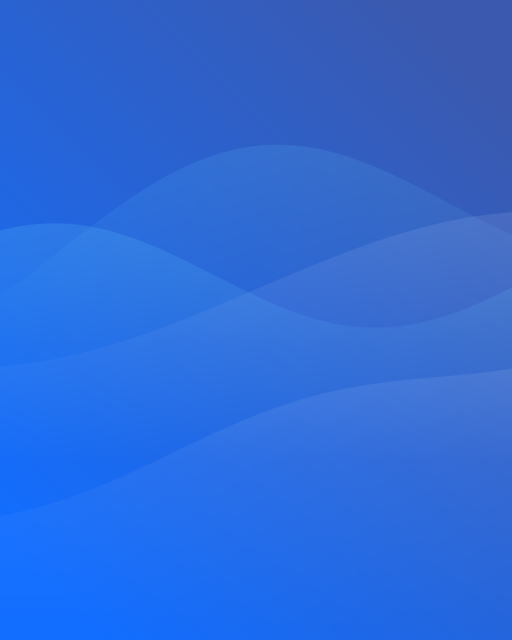
Reproduce this background procedurally as a Shadertoy shader.

```glsl
// Translucent overlapping waves over a diagonal blue gradient.

#define DEEP_BLUE   vec3(0.070, 0.430, 1.000)
#define DUSK_BLUE   vec3(0.232, 0.350, 0.685)
#define AQUA_TINT   vec3(0.400, 0.820, 1.000)
#define PALE_TINT   vec3(0.860, 0.880, 1.000)
#define GRADIENT_START 0.09
#define GRADIENT_END   0.91

// Height of a tilted cosine crest: shape = (middle, amplitude, frequency, peak x).
float waveHeight(float x, vec4 shape, float tilt) {
    return shape.x + tilt * x + shape.y * cos(shape.z * (x - shape.w));
}

// Tint the area below a wave; the tint fades from fade.x down to fade.y.
vec3 addWave(vec3 base, vec2 uv, vec4 shape, float tilt,
             vec3 tint, float opacity, vec2 fade) {
    float slope = tilt - shape.y * shape.z * sin(shape.z * (uv.x - shape.w));
    float aspect = iResolution.y / iResolution.x;
    float edge = 0.75 * length(vec2(slope * aspect, 1.0)) / iResolution.y;
    float inside = smoothstep(-edge, edge, waveHeight(uv.x, shape, tilt) - uv.y);
    float strength = clamp((uv.y - fade.y) / (fade.x - fade.y), 0.0, 1.0);
    return mix(base, tint, inside * strength * opacity);
}

// Diagonal gradient, equal in strength along both canvas directions.
vec3 backdrop(vec2 uv) {
    float diagonal = dot(uv, iResolution.xy) / (iResolution.x + iResolution.y);
    float blend = (diagonal - GRADIENT_START) / (GRADIENT_END - GRADIENT_START);
    return mix(DEEP_BLUE, DUSK_BLUE, clamp(blend, 0.0, 1.0));
}

void mainImage(out vec4 fragColor, in vec2 fragCoord) {
    vec2 uv = fragCoord / iResolution.xy;
    vec3 color = backdrop(uv);

    // High central crest
    color = addWave(color, uv, vec4(0.594, 0.128, 4.10, 0.495), 0.10,
                    AQUA_TINT, 0.14, vec2(0.773, 0.46));
    // Left crest with a trough on the right
    color = addWave(color, uv, vec4(0.5695, 0.0815, 5.01, 0.106), 0.0,
                    AQUA_TINT, 0.18, vec2(0.651, 0.28));
    // Long rise to the right
    color = addWave(color, uv, vec4(0.548, 0.1223, 2.80, 1.061), 0.0,
                    PALE_TINT, 0.115, vec2(0.669, 0.28));
    // Low foreground rise
    color = addWave(color, uv, vec4(0.216, 0.0257, 6.10, 0.5975), 0.228,
                    PALE_TINT, 0.105, vec2(0.425, 0.02));

    fragColor = vec4(color, 1.0);
}
```
